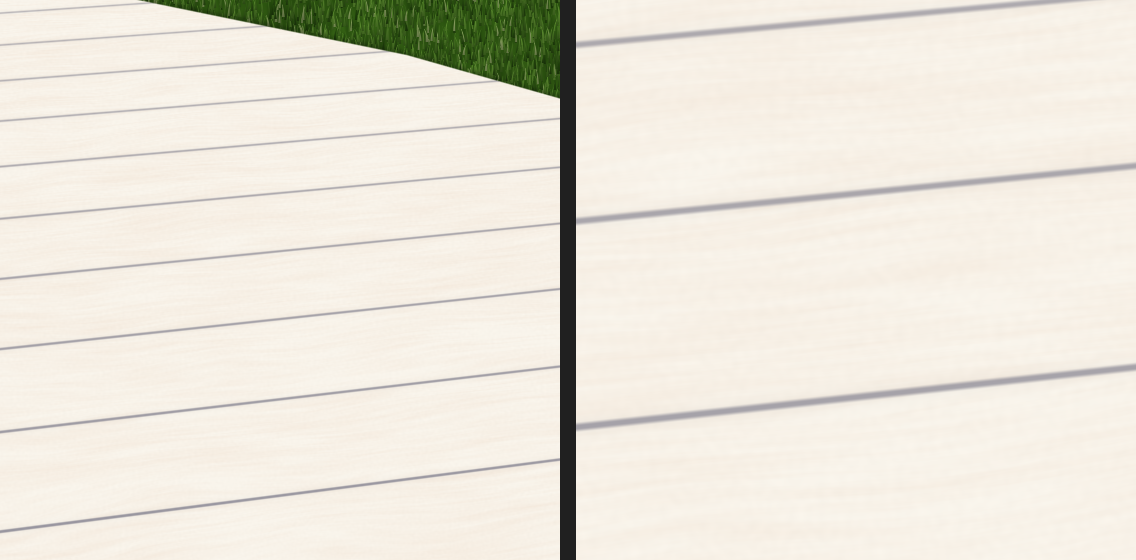
Left, the full canvas; right, a detail of the centre.
Write a Shadertoy shader that draws this texture.

```glsl
// Pale wooden deck boards receding in perspective, with a lawn at the upper right.

const vec3 WOOD       = vec3(0.975, 0.957, 0.922);
const vec3 WOOD_WARM  = vec3(0.950, 0.898, 0.842);
const vec3 SEAM       = vec3(0.590, 0.580, 0.620);
const vec3 GRASS_DARK = vec3(0.120, 0.250, 0.040);
const vec3 GRASS_MID  = vec3(0.230, 0.410, 0.090);
const vec3 GRASS_LIT  = vec3(0.370, 0.560, 0.190);
const vec3 GRASS_PALE = vec3(0.530, 0.620, 0.370);

vec2 hash2(vec2 p) {
    vec3 q = fract(p.xyx * vec3(0.1031, 0.1030, 0.0973));
    q += dot(q, q.yzx + 33.33);
    return fract((q.xx + q.yz) * q.zy);
}

// Gradient noise, roughly -0.7 to 0.7
float corner(vec2 cell, vec2 offset) {
    return dot(hash2(cell) * 2.0 - 1.0, offset);
}

float gradientNoise(vec2 p) {
    vec2 i = floor(p), f = fract(p), e = vec2(1.0, 0.0);
    vec2 u = f * f * f * (f * (f * 6.0 - 15.0) + 10.0);
    return mix(mix(corner(i, f), corner(i + e, f - e), u.x),
               mix(corner(i + e.yx, f - e.yx), corner(i + 1.0, f - 1.0), u.x), u.y);
}

float fbm(vec2 p) {
    float sum = 0.0, amp = 0.6;
    for (int i = 0; i < 4; i++) {
        sum += amp * gradientNoise(p);
        p = p * 2.03 + 17.3;
        amp *= 0.55;
    }
    return sum;
}

// Streaky grain; board.x runs along the plank, board.y counts planks
vec3 woodColor(vec2 board, vec2 uv) {
    vec2 seed = hash2(vec2(floor(board.y), 7.0));
    vec2 p = vec2(board.x + seed.x * 9.0, board.y + seed.y * 5.0);
    p.y += 0.22 * gradientNoise(p * vec2(3.0, 1.6));
    float broad = fbm(p * vec2(2.5, 3.5));
    float streak = fbm(p * vec2(6.0, 19.0) + 40.0);
    float warmth = 0.20 + 0.55 * broad + 0.65 * streak + 0.12 * (seed.x - 0.5);
    vec3 color = mix(WOOD, WOOD_WARM, clamp(warmth, 0.0, 0.8));
    return color + 0.012 * gradientNoise(uv * 170.0);
}

// Planks: a projective map turns screen height into an evenly spaced count
vec3 deckColor(vec2 uv, float pixel) {
    float down = 1.0 - uv.y;
    float leftHeight = (down + 0.0663 * uv.x) / (1.0 - 0.066 * uv.x);
    float depth = leftHeight + 1.0034;
    float plank = 18.98 - 19.49 / depth;
    float unitsPerPlank = depth * depth / 19.49;

    vec3 color = woodColor(vec2(uv.x * 2.0 / depth, plank), uv);
    float side = (fract(plank + 0.5) - 0.5) * unitsPerPlank;
    float halfWidth = 0.0013 + 0.0013 * down;
    float soft = max(pixel, 0.0014);
    float line = 1.0 - smoothstep(halfWidth - soft, halfWidth + soft, abs(side));
    float bevel = exp(-abs(side) / (halfWidth * 1.6));
    color *= 1.0 - 0.06 * bevel;
    return mix(color, SEAM, line * (0.58 + 0.42 * down));
}

// Coverage of a tapered blade rising from its root by the vector reach
float blade(vec2 p, vec2 reach, float width, float pixel) {
    float t = p.y / reach.y;
    float bend = p.x - reach.x * t * t;
    float halfWidth = width * (1.0 - clamp(t, 0.0, 1.0));
    float cover = 1.0 - smoothstep(halfWidth - pixel, halfWidth + pixel, abs(bend));
    return cover * step(0.0, t) * (1.0 - smoothstep(0.9, 1.0, t));
}

// Overlapping layers of jittered blades, far rows first
vec3 grassColor(vec2 uv, float pixel) {
    vec3 color = mix(GRASS_DARK, GRASS_MID, 0.4 + 0.6 * gradientNoise(uv * vec2(90.0, 30.0)));
    vec2 cellSize = vec2(0.010, 0.032);
    for (int layer = 0; layer < 5; layer++) {
        vec2 shift = hash2(vec2(float(layer), 3.0));
        vec2 grid = uv / cellSize + shift;
        for (int row = 0; row >= -1; row--) {
            for (int col = -1; col <= 1; col++) {
                vec2 cell = floor(grid) + vec2(col, row);
                vec2 jitter = hash2(cell + float(layer) * 57.0);
                vec2 look = hash2(cell + float(layer) * 57.0 + 211.0);
                vec2 p = (grid - cell - jitter * 0.9) * cellSize;
                vec2 reach = vec2((look.x - 0.5) * 0.013, mix(0.018, 0.032, look.y));
                float cover = blade(p, reach, mix(0.0015, 0.0026, jitter.y), pixel * 0.7);
                float tone = fract(look.x * 7.0 + jitter.x);
                vec3 tint = mix(GRASS_DARK, GRASS_LIT, tone);
                tint = mix(tint, GRASS_PALE, step(0.93, fract(look.y * 13.0)));
                tint *= 0.75 + 0.35 * clamp(p.y / reach.y, 0.0, 1.0);
                color = mix(color, tint, cover);
            }
        }
    }
    return color * (1.0 + 0.25 * gradientNoise(uv * 14.0));
}

void mainImage(out vec4 fragColor, in vec2 fragCoord) {
    vec2 uv = fragCoord / iResolution.xy;
    float pixel = 1.0 / iResolution.y;

    // The deck border is two straight runs meeting at a slight corner
    float border = max(0.205 * (uv.x - 0.247), 0.099 + 0.284 * (uv.x - 0.729));
    float beyond = border - (1.0 - uv.y);
    float lawn = smoothstep(-pixel, pixel, beyond);
    vec3 grass = grassColor(uv, pixel) * mix(0.8, 1.0, smoothstep(0.0, 0.012, beyond));
    fragColor = vec4(mix(deckColor(uv, pixel), grass, lawn), 1.0);
}
```
